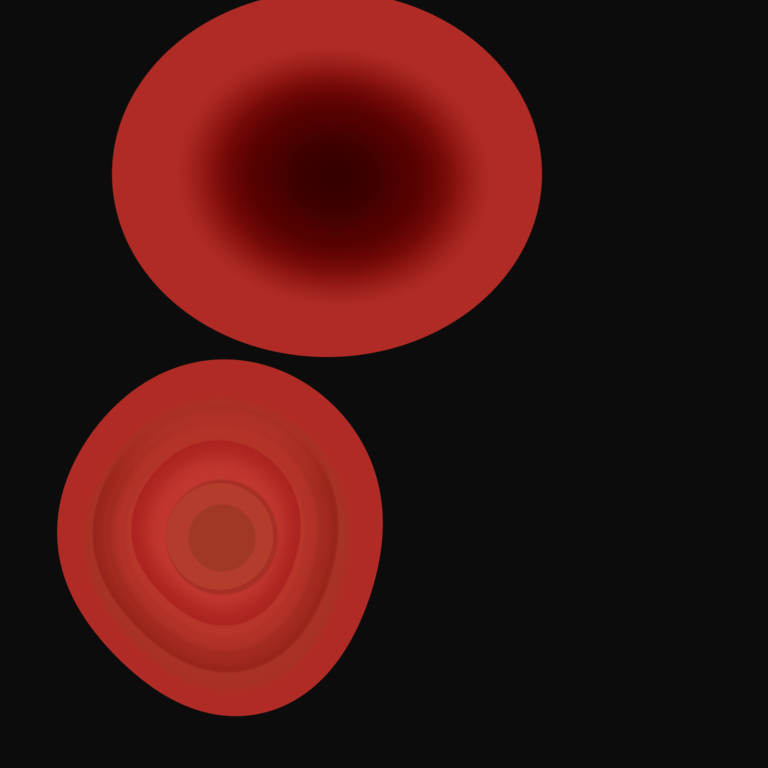
A three.js fragment shader for this background:

```glsl
#define CELL_CENTER vec2(0.4258, 0.7734)
#define CELL_RADII vec2(0.2800, 0.2383)
#define GLOW_CENTER vec2(0.4345, 0.7700)
#define GLOW_RADII vec2(0.1960, 0.1670)
#define BLOB_CENTER vec2(0.2891, 0.2995)
#define BLOB_RADIUS 0.2194
#define EDGE 0.0011
#define BAND_STRENGTH 0.012

varying vec2 vUv;

const vec3 BACKDROP = vec3(0.047);
const vec3 RED = vec3(0.690, 0.170, 0.145);

// Soft coverage of a shape from its signed distance
float cover(float dist, float soft) {
  return 1.0 - smoothstep(-soft, soft, dist);
}

// Closed outline built from layered sines of the angle
float blobOutline(float a) {
  return BLOB_RADIUS
    + 0.0015 * cos(a) + 0.0037 * sin(a)
    - 0.0101 * cos(2.0 * a) - 0.0019 * sin(2.0 * a)
    - 0.0045 * cos(3.0 * a) + 0.0029 * sin(3.0 * a)
    + 0.0023 * cos(4.0 * a) + 0.0019 * sin(4.0 * a);
}

// Radius relative to the outline: 0 at the center, 1 on the rim
float blobLevel(vec2 p) {
  return length(p) / blobOutline(atan(p.y, p.x));
}

// Dark hollow of the upper cell
vec3 hollowColor(vec2 uv) {
  vec2 p = (uv - GLOW_CENTER) / GLOW_RADII;
  float a = atan(p.y, p.x);
  float t = length(p) / (1.0 + 0.015 * cos(2.0 * a) - 0.018 * sin(2.0 * a));
  vec3 color = mix(vec3(0.215, 0.0, 0.0), vec3(0.36, 0.006, 0.006), smoothstep(0.08, 0.66, t));
  color = mix(color, vec3(0.50, 0.055, 0.045), smoothstep(0.52, 0.84, t));
  return mix(color, RED, smoothstep(0.70, 1.06, t));
}

// Nested rings of the lower blob, painted from the outside in
vec3 ringColor(vec2 p) {
  float upward = smoothstep(0.35, 0.95, p.y / max(length(p), 0.0001));
  vec3 color = RED;

  // Faint brown halo
  float halo = blobLevel(p + vec2(0.004, 0.010));
  color = mix(color, vec3(0.655, 0.195, 0.145), cover(halo - 0.81, 0.035));

  // Wide ring, dark toward its rim
  float wide = blobLevel(p + vec2(0.0065, 0.0));
  float shade = smoothstep(0.53, 0.74, wide) * (1.0 - 0.65 * upward);
  vec3 wideColor = mix(vec3(0.715, 0.205, 0.165), vec3(0.605, 0.150, 0.110), shade);
  float bands = sin(wide * 75.0) + 0.5 * sin(wide * 143.0 + 2.0 * p.x / BLOB_RADIUS);
  wideColor += BAND_STRENGTH * bands * vec3(0.6, 0.3, 0.2);
  color = mix(color, wideColor, cover(wide - 0.755, mix(0.008, 0.055, upward)));

  // Bright inner ring
  float inner = blobLevel(p + vec2(0.0065, -0.0065));
  vec3 innerColor = mix(vec3(0.755, 0.215, 0.185), vec3(0.675, 0.140, 0.125),
    smoothstep(0.34, 0.52, inner));
  color = mix(color, innerColor, cover(inner - 0.520, 0.007));

  // Central discs with a thin dark rim
  float rim = length((p + vec2(0.0, -0.001)) / vec2(0.0730, 0.0750)) - 1.0;
  color = mix(color, vec3(0.660, 0.185, 0.145), cover(rim, 0.025));
  float disc = length(p + vec2(0.003, -0.002)) - 0.0695;
  color = mix(color, vec3(0.705, 0.235, 0.175), cover(disc, EDGE));
  float core = length(p) - 0.0438;
  return mix(color, vec3(0.630, 0.220, 0.142), cover(core, EDGE));
}

void main() {
  vec3 color = BACKDROP;

  // Upper cell
  vec2 q = (vUv - CELL_CENTER) / CELL_RADII;
  float cell = (length(q) - 1.0) * CELL_RADII.y;
  color = mix(color, hollowColor(vUv), cover(cell, EDGE));

  // Lower blob
  vec2 p = vUv - BLOB_CENTER;
  float blob = (blobLevel(p) - 1.0) * BLOB_RADIUS;
  color = mix(color, ringColor(p), cover(blob, EDGE));

  gl_FragColor = vec4(color, 1.0);
}
```
